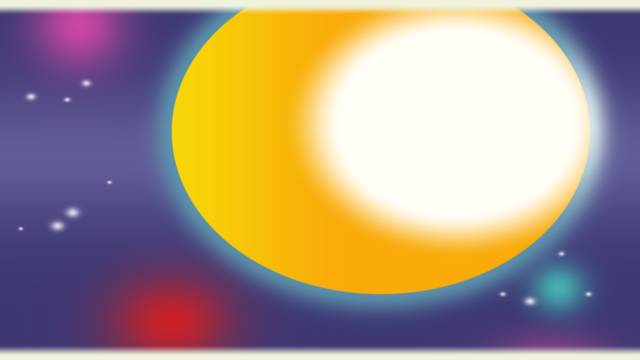
Write a WebGL 2 fragment shader that draws this background.

```glsl
#version 300 es
precision highp float;
// A large golden oval with a white glow over an indigo sky with soft lights and stars.

uniform vec2 u_resolution;
out vec4 fragColor;

const vec3 INDIGO = vec3(0.24, 0.22, 0.45);
const vec3 LAVENDER = vec3(0.38, 0.36, 0.59);
const vec3 PINK = vec3(0.82, 0.28, 0.65);
const vec3 RED = vec3(0.79, 0.13, 0.15);
const vec3 PLUM = vec3(0.55, 0.26, 0.53);
const vec3 TEAL = vec3(0.27, 0.71, 0.71);
const vec3 HALO = vec3(0.36, 0.59, 0.68);
const vec3 PALE = vec3(0.88, 0.94, 0.95);
const vec3 YELLOW = vec3(0.97, 0.84, 0.03);
const vec3 ORANGE = vec3(0.975, 0.67, 0.04);
const vec3 WHITE = vec3(1.0, 0.995, 0.97);
const vec3 CREAM = vec3(0.94, 0.95, 0.87);

// Gaussian spot, 1 at its centre.
float spot(vec2 p, vec2 center, vec2 radius) {
    vec2 q = (p - center) / radius;
    return exp(-dot(q, q));
}

// Approximate signed distance to an ellipse.
float ellipse(vec2 p, vec2 center, vec2 radius) {
    vec2 q = p - center;
    float k = length(q / radius);
    return k * (k - 1.0) / max(length(q / (radius * radius)), 0.001);
}

// Stars along a bent loop; sizes hold the outer and inner star radius.
float starCluster(vec2 p, vec2 center, int count, vec2 spread, vec2 phase, float bend, vec2 sizes) {
    float light = 0.0;
    float turn = 6.2832 / float(count);
    for (int i = 0; i < count; i++) {
        float angle = turn * float(i);
        vec2 offset = spread * cos(angle + phase);
        offset.y += bend * cos(2.0 * angle);
        float inner = 1.0 - smoothstep(0.05, 0.08, length(offset));
        float size = mix(sizes.x, sizes.y, inner);
        light = max(light, spot(p, center + offset, size * vec2(1.0, 0.72)));
    }
    return light;
}

vec3 sky(vec2 p) {
    float band = exp(-pow((p.y - 0.57) / 0.19, 2.0));
    vec3 color = mix(INDIGO, LAVENDER, band);
    color = mix(color, PINK, 0.95 * spot(p, vec2(0.22, 0.93), vec2(0.125, 0.12)));
    color = mix(color, RED, spot(p, vec2(0.475, 0.105), vec2(0.165, 0.125)));
    color = mix(color, PLUM, 0.85 * spot(p, vec2(1.53, 0.015), vec2(0.16, 0.065)));
    return mix(color, TEAL, 0.95 * spot(p, vec2(1.551, 0.2), vec2(0.075, 0.067)));
}

float stars(vec2 p) {
    float light = starCluster(p, vec2(0.171, 0.741), 3, vec2(0.09, 0.028), vec2(3.49, -1.92), 0.0, vec2(0.012, 0.008));
    light = max(light, starCluster(p, vec2(0.181, 0.41), 4, vec2(0.125, 0.067), vec2(0.17, 0.28), 0.019, vec2(0.006, 0.017)));
    return max(light, starCluster(p, vec2(1.516, 0.206), 4, vec2(0.127, 0.066), vec2(1.22, 0.0), 0.023, vec2(0.008, 0.017)));
}

vec3 oval(vec2 p) {
    vec3 gold = mix(YELLOW, ORANGE, smoothstep(0.44, 0.98, p.x));
    float k = length((p - vec2(1.268, 0.657)) / vec2(0.398, 0.31));
    return mix(gold, WHITE, 1.0 - smoothstep(0.8, 1.22, k));
}

void main() {
    // Height is 1, width follows the aspect ratio.
    vec2 p = gl_FragCoord.xy / u_resolution.y;
    float pixel = 1.0 / u_resolution.y;

    vec3 color = sky(p);
    color = mix(color, vec3(0.97, 0.94, 0.98), 0.85 * stars(p));

    // Halo around the oval, palest beside the white glow.
    float d = ellipse(p, vec2(1.058, 0.634), vec2(0.581, 0.451));
    float pale = spot(p, vec2(1.65, 0.66), vec2(0.13, 0.22));
    float halo = exp(-pow(max(d, 0.0) / 0.05, 2.0));
    color = mix(color, mix(HALO, PALE, pale), 0.92 * halo);
    color = mix(color, oval(p), 1.0 - smoothstep(-pixel, pixel, d));

    // Soft cream strips along the top and bottom.
    float strip = smoothstep(0.957, 0.987, p.y) + 1.0 - smoothstep(0.01, 0.043, p.y);
    color = mix(color, CREAM, strip);
    fragColor = vec4(color, 1.0);
}
```
